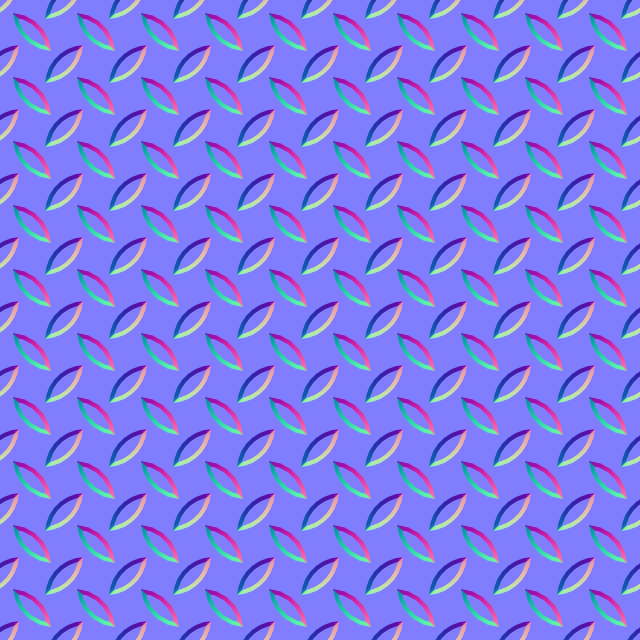
A WebGL 2 fragment shader for this texture map:

```glsl
#version 300 es
precision highp float;
// Tangent-space normal map of tread plate: raised lens-shaped bars in two crossed diagonals.

uniform vec2 u_resolution;
out vec4 fragColor;

const float REPEATS = 10.0;      // cells across and down
const float HALF_LENGTH = 0.42;  // bar size, in cells
const float HALF_WIDTH = 0.158;
const float BEVEL_WIDTH = 0.066;
const float BEVEL_TILT = 0.93;   // sideways part of the bevel normal
const float BEVEL_RISE = 0.31;   // upward part of the bevel normal
const vec3 FLAT_COLOUR = vec3(0.5, 0.495, 0.995);

// Normal to colour, with green pointing down.
vec3 encodeNormal(vec3 n) {
  return 0.5 + 0.5 * vec3(n.x, -n.y, n.z);
}

// Offset from the centre of the nearest repeat.
vec2 cellOffset(vec2 p, vec2 centre) {
  return fract(p - centre + 0.5) - 0.5;
}

// Draws one bevelled bar lying along a unit axis, its sides cut into flat facets.
vec3 drawBar(vec3 base, vec2 p, vec2 axis, float facets, float pixel) {
  vec2 across = vec2(-axis.y, axis.x);
  vec2 q = vec2(dot(p, axis), dot(p, across));
  float side = clamp(q.y / pixel, -1.0, 1.0);

  // Each side is an arc whose centre lies beyond the opposite side.
  float radius = (HALF_LENGTH * HALF_LENGTH + HALF_WIDTH * HALF_WIDTH) / (2.0 * HALF_WIDTH);
  vec2 fromArc = vec2(q.x, abs(q.y) + radius - HALF_WIDTH);
  float angle = atan(fromArc.x, fromArc.y);

  // Signed distance to the nearest facet of the arc.
  float facetStep = 2.0 * asin(HALF_LENGTH / radius) / facets;
  float facetAngle = floor(angle / facetStep + 0.5) * facetStep;
  vec2 facetNormal = vec2(sin(facetAngle), cos(facetAngle));
  float dist = dot(fromArc, facetNormal) - radius * cos(0.5 * facetStep);

  // The bevel leans outward, between the outline and the flat top.
  vec2 outward = axis * sin(angle) + across * side * cos(angle);
  vec3 bevel = encodeNormal(vec3(outward * BEVEL_TILT, BEVEL_RISE));
  float outer = 1.0 - smoothstep(-0.6 * pixel, 0.6 * pixel, dist);
  float inner = smoothstep(-0.6 * pixel, 0.6 * pixel, dist + BEVEL_WIDTH);
  return mix(base, bevel, outer * inner);
}

void main() {
  vec2 p = gl_FragCoord.xy / u_resolution * REPEATS;
  float pixel = REPEATS / min(u_resolution.x, u_resolution.y);
  vec2 rising = normalize(vec2(1.0, 1.0));
  vec2 falling = normalize(vec2(1.0, -1.0));

  // Falling bars sit in cell centres, rising bars on cell corners.
  vec3 colour = FLAT_COLOUR;
  colour = drawBar(colour, cellOffset(p, vec2(0.5)), falling, 5.0, pixel);
  colour = drawBar(colour, cellOffset(p, vec2(0.0)), rising, 7.0, pixel);
  fragColor = vec4(colour, 1.0);
}
```
